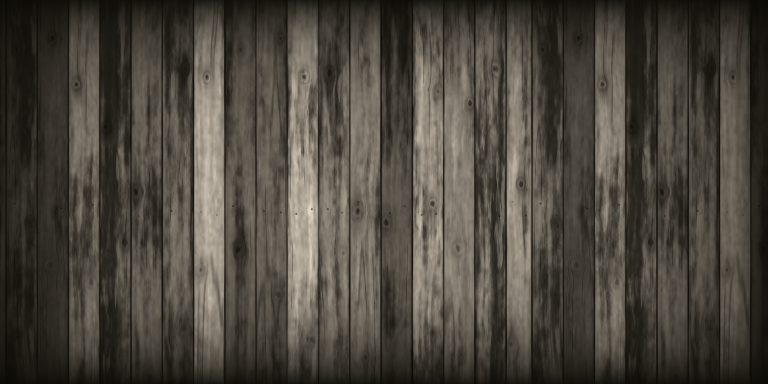
A Shadertoy shader for this texture:

```glsl
// Weathered sepia wooden planks with grain, knots, nails and darkened borders.

const int PLANKS = 17;              // planks in one repeat, the last one narrower
const float PLANK_WIDTH = 0.0814;   // all lengths are in canvas heights
const float REPEAT_WIDTH = 1.3698;
const float FIRST_SEAM = 0.0156;

// Per plank: bare wood tone, share of dark stain, height of the main knot
const float WOOD_TONE[PLANKS] = float[](0.42, 0.27, 0.58, 0.46, 0.42, 0.42, 0.67, 0.35, 0.38,
    0.67, 0.49, 0.50, 0.32, 0.64, 0.50, 0.56, 0.55);
const float STAIN_SHARE[PLANKS] = float[](0.58, 0.24, 0.28, 0.70, 0.36, 0.42, 0.14, 0.40, 0.38,
    0.30, 0.32, 0.26, 0.40, 0.30, 0.36, 0.62, 0.26);
const float KNOT_HEIGHT[PLANKS] = float[](0.87, 0.90, 0.78, 0.67, 0.50, 0.82, 0.80, 0.35, 0.90,
    0.80, 0.81, 0.45, 0.42, 0.47, 0.73, 0.82, 0.52);

float hash(vec2 p) {
    vec3 q = fract(vec3(p.xyx) * 0.1031);
    q += dot(q, q.yzx + 33.33);
    return fract((q.x + q.y) * q.z);
}

float noise(vec2 p) {
    vec2 cell = floor(p), f = fract(p);
    f = f * f * (3.0 - 2.0 * f);
    return mix(mix(hash(cell), hash(cell + vec2(1, 0)), f.x),
               mix(hash(cell + vec2(0, 1)), hash(cell + vec2(1, 1)), f.x), f.y);
}

float fbm(vec2 p) {
    float sum = 0.0, weight = 0.5;
    for (int i = 0; i < 4; i++) {
        sum += weight * noise(p);
        p = p * 2.03 + 17.3;
        weight *= 0.5;
    }
    return sum / 0.9375;
}

// x: sideways push on the grain, y: darkening, broken up by a ragged value
vec2 knot(vec2 q, float size, float ragged) {
    float r = length(q * vec2(1.0, 0.75)) / size + 1.6 * (ragged - 0.5);
    float fade = exp(-r * r * 0.3);
    float rings = 0.12 * cos(r * 4.0) * fade;
    float smear = 0.7 * ragged * exp(-dot(q, q * vec2(0.25, 0.05)) / (size * size));
    float core = 0.30 * (1.0 - smoothstep(0.1, 0.9, r));
    return vec2(-0.8 * q.x * fade, core + rings + smear);
}

// Up to two faint nails where the plank crosses the rail
float nails(vec2 local, float width, float seed, float blur) {
    float dots = 0.0;
    for (int i = 0; i < 2; i++) {
        float pick = hash(vec2(seed, float(i) + 31.0));
        float lift = hash(vec2(seed, float(i) + 47.0)) - 0.5;
        vec2 center = vec2(width * (0.2 + 0.5 * float(i) + 0.1 * pick), 0.455 + 0.04 * lift);
        float radius = 0.0026;
        float mark = 1.0 - smoothstep(radius - blur, radius + blur, length(local - center));
        dots = max(dots, mark * smoothstep(0.2, 0.7, pick));
    }
    return dots;
}

// Thin dark splits that run along the grain and come and go
float cracks(vec2 grain, vec2 offset) {
    float ridge = abs(noise(grain * vec2(55.0, 2.2) + offset) - 0.5);
    float present = smoothstep(0.48, 0.68, noise(grain * vec2(14.0, 7.0) + offset + 23.0));
    return present * (1.0 - smoothstep(0.0, 0.09, ridge));
}

float woodTone(vec2 local, float width, int id, float blur) {
    float seed = float(id);
    vec2 offset = vec2(seed * 37.0, seed * 11.0);
    float ragged = fbm(local * vec2(100.0, 38.0) + offset);
    float dark = 0.0;
    vec2 grain = local;

    // Knots bend the grain around them
    for (int i = 0; i < 2; i++) {
        float k = float(i);
        float side = width * mix(0.15, 0.85, hash(vec2(seed, k + 5.0)));
        float height = fract(KNOT_HEIGHT[id] + k * mix(0.25, 0.7, hash(vec2(seed, 9.0))));
        float size = mix(0.007, 0.012, hash(vec2(seed, k + 13.0)));
        vec2 bend = knot(local - vec2(side, height), size, ragged);
        grain.x += bend.x;
        dark += bend.y * (1.0 - 0.4 * k);
    }
    grain.x += 0.010 * (noise(vec2(seed * 7.0, local.y * 6.0)) - 0.5);

    // Stain patches drawn out along the fibres
    float patches = fbm(grain * vec2(20.0, 4.5) + offset);
    float streaks = fbm(grain * vec2(60.0, 2.6) + offset + 50.0);
    float limit = mix(0.27, 0.73, STAIN_SHARE[id]);
    float cover = 0.42 * patches + 0.40 * streaks + 0.18 * ragged;
    float stain = 1.0 - smoothstep(limit - 0.18, limit + 0.14, cover);

    // Fibres and speckle, then pale flecks where the stain is rubbed off
    float fibres = 0.6 * noise(grain * vec2(125.0, 3.5) + offset)
                 + 0.4 * noise(grain * vec2(170.0, 16.0) + offset + 70.0);
    float speckle = noise(grain * vec2(140.0, 90.0) + offset + 90.0);
    float flecks = smoothstep(0.56, 0.74, fbm(grain * vec2(70.0, 9.0) + offset + 120.0));

    float tone = WOOD_TONE[id] * (1.0 - 0.70 * stain * (1.0 - 0.6 * flecks));
    tone *= 0.60 + 0.34 * streaks + 0.26 * fibres + 0.12 * speckle + 0.22 * (ragged - 0.5);
    tone *= 1.0 + 0.12 * flecks - 0.32 * cracks(grain, offset);
    tone *= 1.0 - clamp(dark, -0.1, 0.72);
    return tone * (1.0 - 0.5 * nails(local, width, seed, blur));
}

// Thin dark gap, its strength varying between and along the boards
float seamShade(float toEdge, float strength, float blur) {
    float gap = 1.0 - smoothstep(0.0019 - blur, 0.0019 + blur, toEdge);
    return (1.0 - strength * gap) * (1.0 - 0.28 * strength * exp(-toEdge / 0.004));
}

float borderShade(vec2 p) {
    vec2 inward = min(p, vec2(2.0, 1.0) - p);
    vec2 shade = 1.0 - vec2(0.82, 0.90) * exp(-inward / vec2(0.16, 0.115));
    return shade.x * shade.y;
}

vec3 sepia(float tone) {
    return clamp(tone * vec3(1.0, 0.95, 0.885) - vec3(0.0, 0.005, 0.02), 0.0, 1.0);
}

void mainImage(out vec4 fragColor, in vec2 fragCoord) {
    vec2 p = fragCoord / iResolution.xy * vec2(2.0, 1.0);
    float blur = 0.7 / iResolution.y;

    // Locate the plank inside the repeat
    float x = mod(p.x - FIRST_SEAM, REPEAT_WIDTH);
    int id = min(int(x / PLANK_WIDTH), PLANKS - 1);
    float start = float(id) * PLANK_WIDTH;
    float width = min(PLANK_WIDTH, REPEAT_WIDTH - start);
    vec2 local = vec2(x - start, p.y);

    // The nearer seam is shared with the neighbouring plank
    float seam = mod(float(id) + step(0.5 * width, local.x), float(PLANKS));
    float strength = 0.35 + 0.35 * hash(vec2(seam, 3.0)) + 0.3 * noise(vec2(seam * 3.0, p.y * 9.0));
    float tone = woodTone(local, width, id, blur);
    tone *= seamShade(min(local.x, width - local.x), strength, blur);
    tone = 0.045 + tone * borderShade(p);
    fragColor = vec4(sepia(tone), 1.0);
}
```
